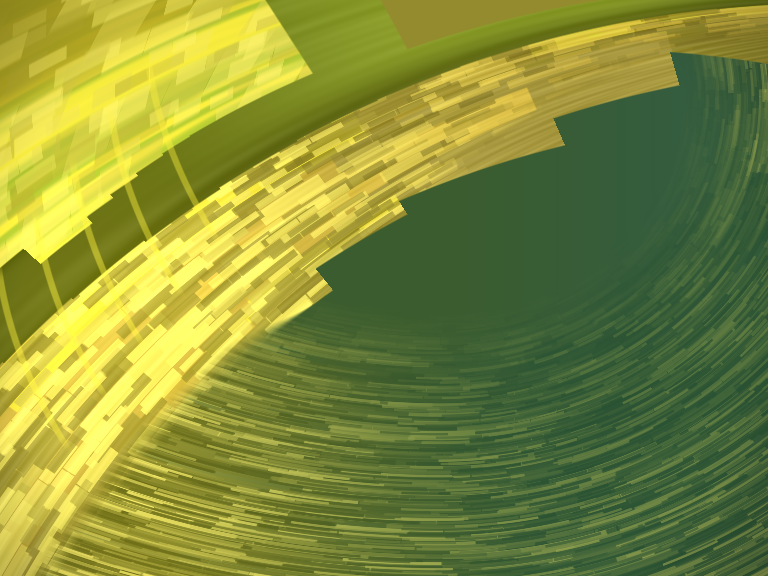
Give the GLSL for this background, as a WebGL 2 fragment shader.

```glsl
#version 300 es
precision highp float;
// Sweeping golden bands of broken tiles over a dark green bowl of fine rings.
uniform vec2 u_resolution;
out vec4 fragColor;

const vec3 DARK_GREEN = vec3(0.23, 0.36, 0.18);
const vec3 TEAL = vec3(0.20, 0.36, 0.25);
const vec3 MOSS = vec3(0.33, 0.36, 0.06);
const vec3 LEAF = vec3(0.53, 0.60, 0.15);
const vec3 OLIVE = vec3(0.58, 0.54, 0.18);
const vec3 BROWN = vec3(0.47, 0.42, 0.12);
const vec3 TAN = vec3(0.66, 0.60, 0.25);
const vec3 GOLD = vec3(0.88, 0.76, 0.28);
const vec3 YELLOW = vec3(0.97, 0.92, 0.24);
const vec3 PALE = vec3(1.0, 0.95, 0.42);

float hash(vec2 p) {
  p = fract(p * vec2(0.1031, 0.1137));
  p += dot(p, p.yx + 33.33);
  return fract((p.x + p.y) * p.x * 7.13 + p.y * 41.7);
}

// Gradient noise
float corner(vec2 cell, vec2 offset) {
  float turn = 6.2832 * hash(cell);
  return dot(vec2(cos(turn), sin(turn)), offset);
}
float noise(vec2 p) {
  vec2 i = floor(p), f = fract(p), u = f * f * (3.0 - 2.0 * f);
  vec2 x = vec2(1, 0), y = vec2(0, 1);
  return mix(mix(corner(i, f), corner(i + x, f - x), u.x),
             mix(corner(i + y, f - y), corner(i + 1.0, f - 1.0), u.x), u.y);
}

void paint(inout vec3 col, vec3 ink, float cover) { col = mix(col, ink, cover); }

// Staggered tiles: x is a random shade, y is the smooth coverage
vec2 tiles(vec2 uv, vec2 soft, float seed) {
  float row = floor(uv.y);
  uv.x = uv.x * mix(0.6, 1.5, hash(vec2(row, seed))) + 17.0 * hash(vec2(row, seed + 3.0));
  vec2 f = fract(uv), e = smoothstep(vec2(0), soft, min(f, 1.0 - f));
  return vec2(hash(floor(uv) + seed * 7.3), e.x * e.y);
}

float span(float v, float lo, float hi, float soft) {
  return smoothstep(-soft, soft, v - lo) * smoothstep(-soft, soft, hi - v);
}

// Curved slab; q = (angle, position across), box = (angles, positions)
float slab(vec2 q, vec4 box, vec2 soft) {
  return span(q.x, box.x, box.y, soft.x) * span(q.y, box.z, box.w, soft.y);
}

// Stepped inner rim; each step is (first angle, radius there, slope)
float rimRadius(float angle) {
  vec3 steps[5] = vec3[5](vec3(0.196, 1.826, 0.7), vec3(0.282, 1.826, 0.16),
    vec3(0.405, 1.795, 0.3), vec3(0.57, 1.817, 0.16), vec3(0.671, 1.785, 0.1));
  float radius = 1.82;
  for (int i = 0; i < 5; i++)
    if (angle > steps[i].x) radius = steps[i].y + steps[i].z * (angle - steps[i].x);
  return radius;
}

vec3 bowl(vec2 p, float px) {
  vec2 q = p - vec2(0.764, 0.826);
  q.x *= q.x < 0.0 ? 0.65 : 0.89;
  float radius = length(q), angle = atan(q.x, -q.y);
  float heat = smoothstep(1.05, 0.2, p.x + 0.25 * p.y);
  float gleam = smoothstep(1.17, 1.3, p.x) * smoothstep(0.55, 0.9, p.y);
  float low = smoothstep(0.35, 0.0, p.y);
  vec3 light = mix(vec3(0.50, 0.58, 0.28), PALE, max(heat, max(0.7 * gleam, 0.5 * low)));
  vec3 shade = mix(vec3(0.16, 0.32, 0.20), vec3(0.42, 0.42, 0.08), heat);
  vec3 col = mix(DARK_GREEN, TEAL, smoothstep(0.7, 1.3, p.x));
  float fade = smoothstep(0.355, 0.62, radius);
  paint(col, mix(shade, light, 0.12 + 0.5 * heat * heat), fade * 0.7);
  for (int i = 0; i < 8; i++) {
    float k = float(i), density = 42.0 + 19.0 * k;
    vec2 t = tiles(vec2(angle * (2.2 + 0.8 * k), radius * density),
                   px * vec2(8.0, density), k + 1.0);
    float show = step(0.5, hash(vec2(t.x * 91.0, k)));
    float tone = t.x * t.x * (0.75 + 0.4 * heat + 0.3 * gleam);
    paint(col, mix(shade, light, tone), t.y * show * fade * 0.75);
  }
  return col;
}

// Green channel and brushed yellow sweep outside the golden band
vec3 outerSweep(vec2 q, vec2 soft) {
  vec3 col = mix(MOSS, LEAF, smoothstep(0.85, 0.45, q.x) * smoothstep(0.9, 1.35, q.y));
  col += 0.08 * noise(q * vec2(3, 14));
  paint(col, OLIVE, slab(q, vec4(-1, 0.495, 1.36, 9), soft));
  vec3 brushed = mix(LEAF * 1.3, YELLOW, smoothstep(-0.2, 0.25, noise(q * vec2(5, 16))));
  paint(brushed, LEAF * 1.2, 0.75 * span(q.y, 1.72, 1.95, 0.05));
  paint(brushed, YELLOW, 0.9 * span(q.y, 1.97, 2.2, 0.03));
  paint(brushed, vec3(0.66, 0.61, 0.12), 0.85 * smoothstep(2.15, 2.5, q.y));
  for (int i = 0; i < 4; i++) {
    float k = float(i);
    vec2 uv = vec2(q.x * (18.0 + 6.0 * k) + q.y * 2.5, q.y * (3.0 + 2.0 * k));
    vec2 t = tiles(uv, soft * 25.0, 20.0 + k);
    paint(brushed, mix(YELLOW * 0.7, PALE, smoothstep(0.6, 0.9, t.x)), t.y * step(0.62, t.x) * 0.45);
  }
  float ragged = 1.47 - 0.16 * hash(vec2(floor(q.x * 38.0), 9)) * smoothstep(0.6, 0.75, q.x);
  return mix(col, brushed, slab(q, vec4(0.573, 2, ragged, 9), soft));
}

vec3 goldenBand(vec2 q, vec2 soft) {
  float heat = smoothstep(0.3, 0.72, q.x);
  vec3 col = mix(OLIVE, GOLD * 0.92, heat);
  // Large overlapping slabs
  paint(col, TAN, slab(q, vec4(0.28, 0.6, -1, 0.75), soft));
  paint(col, GOLD, 0.9 * slab(q, vec4(0.416, 0.8, 0.29, 0.56), soft));
  paint(col, YELLOW, 0.85 * slab(q, vec4(0.562, 0.95, 0.74, 1), soft));
  paint(col, TAN, 0.8 * slab(q, vec4(0.405, 0.75, -0.3, 0.06), soft));
  paint(col, YELLOW, 0.85 * slab(q, vec4(0.57, 0.8, 0.04, 0.17), soft));
  paint(col, GOLD * 0.88, 0.8 * slab(q, vec4(0.74, 1.2, 0.12, 0.33), soft));
  paint(col, YELLOW, 0.7 * slab(q, vec4(-1, 0.4, 0.86, 1.05), soft));
  for (int i = 0; i < 6; i++) {
    float k = float(i), rows = 5.0 + 2.5 * k;
    vec2 t = tiles(q * vec2(7.0 + 4.0 * k, rows), soft * vec2(10.0 + 5.0 * k, rows), 40.0 + k);
    vec3 tint = mix(mix(BROWN, OLIVE, heat), mix(GOLD, PALE, heat), smoothstep(0.25, 0.65, t.x));
    float show = step(0.66, hash(vec2(t.x * 83.0, k))) * mix(0.45, 0.75, heat);
    paint(col, tint, t.y * show * smoothstep(0.3, 0.9, q.y + heat));
  }
  return col + 0.1 * noise(q * vec2(9, 30));
}

void main() {
  float px = 1.0 / u_resolution.y;
  vec2 p = gl_FragCoord.xy * px, d = p - vec2(1.688, -0.902);
  float radius = length(d), angle = atan(-d.x, d.y);
  float width = 0.054 + 0.245 * max(angle, 0.0);
  vec2 q = vec2(angle, (radius - 1.826) / width);
  vec2 soft = px * vec2(0.5, 1.0 / width);

  // The rim dissolves into the rings at the lower left
  vec3 col = bowl(p, px);
  float blur = 0.05 * smoothstep(0.69, 0.8, angle);
  float band = smoothstep(-px, px + blur, radius - rimRadius(angle));
  paint(col, goldenBand(q, soft), band);
  float ragged = 0.955 + 0.09 * hash(vec2(floor(angle * 13.0), 5));
  paint(col, outerSweep(q, soft), smoothstep(-soft.y, soft.y, q.y - ragged));

  // Thin arcs crossing the bands
  for (int i = 0; i < 5; i++) {
    float k = float(i), drop = 0.4 + 0.09 * k - p.y;
    float x = 0.03 + 0.065 * k + 0.35 * drop + 0.8 * drop * drop;
    float line = span(p.x - x, -0.006, 0.006, px);
    paint(col, YELLOW, 0.4 * line * span(drop, -0.13, 0.17, 0.02) * band);
  }
  // Warm glow and dim corners
  vec2 glow = p - vec2(0.2, 0.42);
  col += vec3(0.13, 0.12, 0.03) * exp(-9.0 * dot(glow, glow)) * band;
  col *= 1.0 - 0.22 * smoothstep(0.6, 0.9, length(p - vec2(0.667, 0.5)));
  fragColor = vec4(clamp(col, 0.0, 1.0), 1);
}
```
